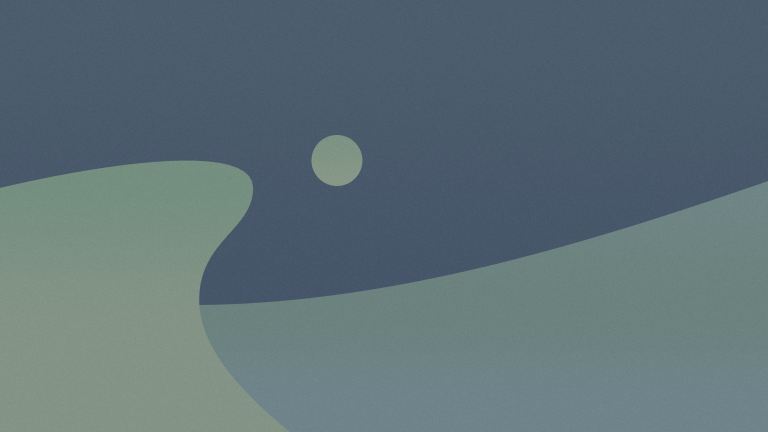
This background is drawn by a WebGL 1 fragment shader. Its source:

```glsl
precision highp float;

uniform vec2 u_resolution;

float hash(vec2 cell) {
  vec3 q = fract(vec3(cell.xyx) * 0.1031);
  q += dot(q, q.yzx + 33.33);
  return fract((q.x + q.y) * q.z);
}

vec2 bezier(vec2 a, vec2 b, vec2 c, vec2 d, float t) {
  float s = 1.0 - t;
  return s * s * s * a + 3.0 * s * s * t * b + 3.0 * s * t * t * c + t * t * t * d;
}

// Wave outline: crest, inner curl, then the sweep down to the floor
vec2 waveOutline(float t) {
  vec2 tip = vec2(0.586, 0.565);
  vec2 waist = vec2(0.461, 0.306);
  if (t < 1.0) return bezier(vec2(0.0, 0.565), vec2(0.255, 0.625), vec2(0.586, 0.671), tip, t);
  if (t < 2.0) return bezier(tip, vec2(0.586, 0.468), vec2(0.461, 0.444), waist, t - 1.0);
  return bezier(waist, vec2(0.461, 0.201), vec2(0.549, 0.1), vec2(0.671, 0.0), t - 2.0);
}

// Signed distance, negative inside; crossings are counted to the right
float waveDistance(vec2 p) {
  float nearest = 10.0;
  float side = 1.0;
  vec2 a = waveOutline(0.0);
  for (int i = 1; i <= 60; i++) {
    vec2 b = waveOutline(float(i) / 20.0);
    vec2 edge = b - a;
    vec2 rel = p - a;
    nearest = min(nearest, length(rel - edge * clamp(dot(rel, edge) / dot(edge, edge), 0.0, 1.0)));
    bool spans = (a.y > p.y) != (b.y > p.y);
    if (spans && p.x < a.x + edge.x * rel.y / edge.y) side = -side;
    a = b;
  }
  return side * nearest;
}

float hillHeight(float x) {
  float u = x - 0.461;
  return 0.294 + u * (0.0094 + u * (0.219 - 0.0461 * u));
}

float cover(float dist) {
  return clamp(0.5 - dist * u_resolution.y, 0.0, 1.0);
}

void main() {
  vec2 p = gl_FragCoord.xy / u_resolution.y;

  // Sky
  vec3 color = mix(vec3(0.275, 0.335, 0.412), vec3(0.298, 0.365, 0.428), smoothstep(0.25, 1.0, p.y));

  // Disc
  vec3 disc = mix(vec3(0.53, 0.595, 0.53), vec3(0.49, 0.575, 0.515), smoothstep(0.57, 0.69, p.y));
  color = mix(color, disc, cover(length(p - vec2(0.78, 0.6285)) - 0.059));

  // Hill: bluish at its foot and far end, greener between
  vec3 hill = mix(vec3(0.435, 0.518, 0.543), vec3(0.42, 0.51, 0.495), smoothstep(0.08, 0.27, p.y));
  hill = mix(hill, vec3(0.435, 0.525, 0.525), smoothstep(0.32, 0.58, p.y));
  color = mix(color, hill, cover(p.y - hillHeight(p.x)));

  // Wave
  vec3 wave = mix(vec3(0.515, 0.58, 0.525), vec3(0.455, 0.56, 0.502), smoothstep(0.25, 0.58, p.y));
  color = mix(color, wave, cover(waveDistance(p)));

  // Fine grain
  color += (hash(floor(p * 432.0)) - 0.5) * 0.02;
  gl_FragColor = vec4(color, 1.0);
}
```
